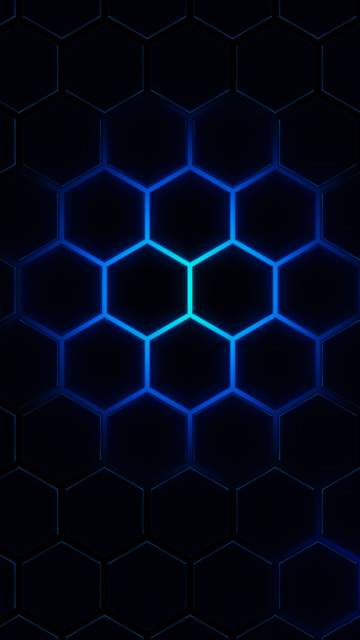
Give the GLSL for this background, as a Shadertoy shader.

```glsl
// Dark hexagonal tiles with blue-cyan light shining through the gaps near the middle.
#define TILE_WIDTH 0.1335
#define LIGHT_POS vec2(0.0156, 0.0469)
#define CORNER_POS vec2(1.90, -3.25)
#define GAP_HALF 0.040
#define BEAM_HALF 0.027
#define RIM_WIDTH 0.009
#define TILE_COLOR vec3(0.001, 0.007, 0.032)
#define RIM_COLOR vec3(0.04, 0.31, 0.56)
#define HALO_COLOR vec3(0.0, 0.02, 0.42)

const vec2 LATTICE = vec2(1.0, 1.7320508);

float hash(vec2 p) {
    return fract(sin(dot(p, vec2(12.9898, 78.233))) * 43758.5453);
}

// Offset from the centre of the nearest tile; one tile is one unit wide
vec2 hexLocal(vec2 p) {
    vec2 a = mod(p + vec2(0.0, 0.5 * LATTICE.y), LATTICE) - 0.5 * LATTICE;
    vec2 b = mod(p + vec2(0.5, 0.0), LATTICE) - 0.5 * LATTICE;
    return dot(a, a) < dot(b, b) ? a : b;
}

// Outward normal of the closest tile side
vec2 sideNormal(vec2 local) {
    vec2 slant = 0.5 * LATTICE;
    slant = normalize(vec2(0.5, slant.y));
    vec2 q = abs(local);
    vec2 n = q.x > dot(q, slant) ? vec2(1.0, 0.0) : slant;
    return n * vec2(local.x < 0.0 ? -1.0 : 1.0, local.y < 0.0 ? -1.0 : 1.0);
}

// Cyan core falling off to deep blue
vec3 lightColor(float d) {
    float blue = 1.0 - smoothstep(0.9, 2.6, d);
    float green = 0.88 * exp(-d * d / 1.35) + 0.07 * blue;
    return vec3(0.015 * blue, green, 0.96 * blue);
}

void mainImage(out vec4 fragColor, in vec2 fragCoord) {
    vec2 canvas = (fragCoord - 0.5 * iResolution.xy) / iResolution.y;
    vec2 p = (canvas - LIGHT_POS) / TILE_WIDTH;
    float pixel = 1.0 / (iResolution.y * TILE_WIDTH);

    // Tile geometry
    vec2 local = hexLocal(p);
    vec2 center = p - local;
    vec2 normal = sideNormal(local);
    float edge = 0.5 - dot(local, normal);
    float d = length(p);

    // Light sources
    vec3 light = lightColor(d);
    float corner = 0.45 * exp(-dot(p - CORNER_POS, p - CORNER_POS) / 0.7);
    float power = light.b + corner;

    // Tile face, darkest in the middle of the canvas
    float inside = smoothstep(GAP_HALF - pixel, GAP_HALF + pixel, edge);
    vec3 color = TILE_COLOR * inside * mix(0.35, 1.0, smoothstep(0.3, 2.0, d));
    color *= 0.85 + 0.3 * hash(floor(p * 60.0));

    // Thin rim on the sides that face the light
    vec2 toLight = -normalize(center + 0.0001);
    float facing = smoothstep(-0.15, 0.85, dot(normal, toLight));
    float along = abs(dot(local, vec2(-normal.y, normal.x))) / 0.289;
    float rimWidth = max(RIM_WIDTH, 0.7 * pixel);
    float rimOffset = (edge - GAP_HALF - 0.008) / rimWidth;
    float rim = exp(-rimOffset * rimOffset);
    float rimPower = (0.08 + 0.92 * facing) * mix(0.55, 1.0, along * along);
    rimPower *= 0.75 + 0.35 * hash(floor(center * 2.0 + 0.5));
    color += RIM_COLOR * rim * rimPower * mix(0.95, 0.25, light.b) * exp(-0.07 * d);

    // Soft halo spilling over the tiles
    color += HALO_COLOR * power * (0.75 * exp(-edge / 0.07) + 0.18 * exp(-edge / 0.2))
           * smoothstep(-0.2, 1.3, d + 0.4);
    color += 0.22 * light * vec3(0.0, 0.7, 0.6) * exp(-edge / 0.07);

    // Beam in the gap
    float beam = 1.0 - smoothstep(BEAM_HALF - pixel, BEAM_HALF + 1.3 * pixel, edge);
    vec3 beamColor = light * mix(0.75, 1.0, light.b) + corner * vec3(0.0, 0.12, 0.75);
    color = mix(color, max(color, beamColor), beam);

    fragColor = vec4(clamp(color, 0.0, 1.0), 1.0);
}
```
